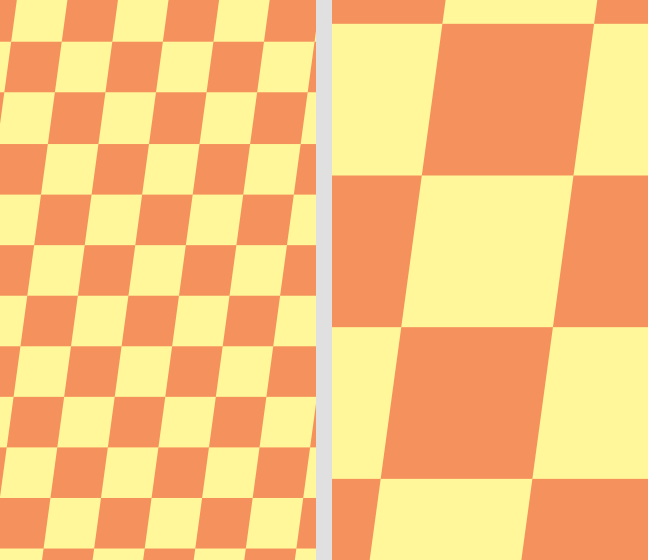
Left: the whole. Right: its middle third, enlarged.
A Shadertoy shader for this pattern:

```glsl
// Slanted two-colour checkerboard: 6.25 cells across, rows as tall as cells are wide.
// A horizontal shear leans the columns; the product of two antialiased
// square waves, one per axis, picks the colour of each cell.

// Square wave: +1 on even cells, -1 on odd ones, with edges softened over one pixel
vec2 squareWave(vec2 cell, float pixel) {
    vec2 edgeDistance = 0.5 - abs(mod(cell + 0.5, 2.0) - 1.0);
    return clamp(2.0 * edgeDistance / pixel, -1.0, 1.0);
}

void mainImage(out vec4 fragColor, in vec2 fragCoord) {
    // Cell units, measured from the upper left corner
    float pixel = 6.25 / iResolution.x;
    vec2 p = vec2(fragCoord.x, iResolution.y - fragCoord.y) * pixel;

    // Lean the columns to the right going up
    float column = p.x + 0.1356 * p.y - 0.333;

    // The two uppermost row seams sit slightly higher
    float row = p.y + 0.151 + 0.024 * step(p.y, 2.3);

    vec2 wave = squareWave(vec2(column, row), pixel);
    vec3 orange = vec3(0.96, 0.57, 0.36);
    vec3 yellow = vec3(1.0, 0.97, 0.60);
    fragColor = vec4(mix(orange, yellow, 0.5 + 0.5 * wave.x * wave.y), 1.0);
}
```
